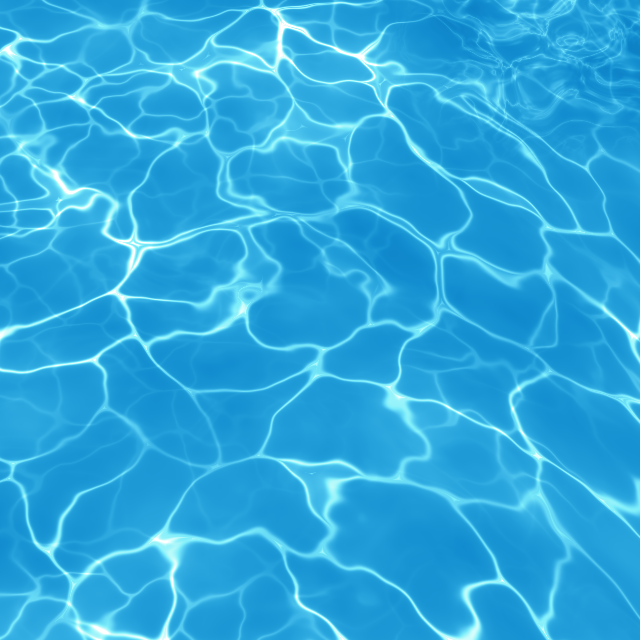
A WebGL 1 fragment shader for this texture:

```glsl
precision highp float;
// Sunlit pool water: a web of light caustics over blue, seen slightly from above.
// Warped Voronoi borders form the bright lines, which swell in places into
// filled sheets; a finer faint web, wisps and a choppy corner add the detail.

#define SCALE 5.2        // main cells across the canvas
#define PERSPECTIVE 0.35 // shrinking of the cells towards the top
#define WARP 0.75        // waviness of the lines
#define LINE_WIDTH 0.027 // core half width, in cells
#define GLOW_WIDTH 0.085 // halo half width, in cells
#define SHEET_WIDTH 0.13 // largest half width of a filled sheet
#define ROUNDING 24.0    // higher gives sharper cell corners
#define BASE_TONE 0.62   // mean tone of the open water
#define FINE_WEB 1.25    // strength of the faint web

uniform vec2 u_resolution;

float hash(vec2 p) {
  vec3 q = fract(p.xyx * vec3(0.1031, 0.1030, 0.0973));
  q += dot(q, q.yzx + 33.33);
  return fract((q.x + q.y) * q.z);
}

vec2 hash2(vec2 p) {
  return vec2(hash(p), hash(p + 57.3));
}

float noise(vec2 p) {
  vec2 i = floor(p), f = fract(p);
  f = f * f * f * (f * (f * 6.0 - 15.0) + 10.0);
  return mix(mix(hash(i), hash(i + vec2(1, 0)), f.x),
             mix(hash(i + vec2(0, 1)), hash(i + vec2(1, 1)), f.x), f.y);
}

vec2 noise2(vec2 p) {
  return vec2(noise(p), noise(p + vec2(31.7, 12.9))) - 0.5;
}

float fbm(vec2 p) {
  float sum = 0.0, amp = 0.53;
  for (int i = 0; i < 4; i++) {
    sum += amp * noise(p);
    p = mat2(1.6, 1.2, -1.2, 1.6) * p + 7.1;
    amp *= 0.5;
  }
  return sum;
}

float ridge(float n) {
  return pow(1.0 - abs(2.0 * n - 1.0), 6.0);
}

vec2 warp(vec2 p) {
  return p + WARP * (noise2(p * 0.9) + 0.42 * noise2(p.yx * 2.1 + 4.0)
                     + 0.12 * noise2(p * 5.0 + 9.0));
}

// Smoothed distance to the cell border; negative where borders meet.
float webDistance(vec2 p) {
  vec2 cell = floor(p), f = fract(p), nearCell = vec2(0), nearPoint = vec2(0);
  float best = 8.0;
  for (int j = -1; j <= 1; j++)
  for (int i = -1; i <= 1; i++) {
    vec2 g = vec2(i, j);
    vec2 r = g + 0.1 + 0.8 * hash2(cell + g) - f;
    float d = dot(r, r);
    if (d < best) { best = d; nearCell = g; nearPoint = r; }
  }
  float sum = 0.0;
  for (int j = -2; j <= 2; j++)
  for (int i = -2; i <= 2; i++) {
    vec2 g = nearCell + vec2(i, j);
    vec2 r = g + 0.1 + 0.8 * hash2(cell + g) - f;
    vec2 across = r - nearPoint;
    if (dot(across, across) > 0.0001)
      sum += exp(-ROUNDING * dot(0.5 * (r + nearPoint), normalize(across)));
  }
  return -log(max(sum, 1e-12)) / ROUNDING;
}

// Tone to colour, from deep blue (-1) to white (6).
vec3 waterColor(float t) {
  vec3 c = mix(vec3(0.03, 0.47, 0.74), vec3(0.07, 0.55, 0.81), clamp(t + 1.0, 0.0, 1.0));
  c = mix(c, vec3(0.13, 0.62, 0.85), clamp(t, 0.0, 1.0));
  c = mix(c, vec3(0.22, 0.70, 0.90), clamp(t - 1.0, 0.0, 1.0));
  c = mix(c, vec3(0.35, 0.81, 0.95), clamp(t - 2.0, 0.0, 1.0));
  c = mix(c, vec3(0.49, 0.93, 0.98), clamp(t - 3.0, 0.0, 1.0));
  c = mix(c, vec3(0.72, 0.98, 0.98), clamp(t - 4.0, 0.0, 1.0));
  return mix(c, vec3(1.0), clamp(t - 5.0, 0.0, 1.0));
}

void main() {
  vec2 uv = gl_FragCoord.xy / u_resolution.y;

  // Perspective, with the lines bending downwards on the right
  vec2 p = vec2(uv.x - 0.5, 1.2 * uv.y) * (1.0 + PERSPECTIVE * uv.y);
  float bend = max(uv.x - 0.4, 0.0);
  p = SCALE * (p + vec2(0.0, 0.9 * bend * bend)) + 20.0;

  float busy = 1.0 - smoothstep(0.1, 0.6, uv.x);
  float chop = 1.0 - smoothstep(0.06, 0.3, length((uv - vec2(0.87, 0.93)) * vec2(1.0, 1.4)));

  // Open water and its soft wisps
  float tone = BASE_TONE + 2.6 * (fbm(p * 0.8 + 3.0) - 0.5);
  vec2 flow = p + 1.2 * noise2(p * 1.3 + 40.0);
  tone += 0.55 * ridge(fbm(flow * vec2(0.9, 1.3))) * noise(p * 0.7);

  // Main web: sheet filling, rim line, halo and glints at the crossings
  float border = webDistance(warp(p));
  float sheet = SHEET_WIDTH * smoothstep(0.6, 0.92, noise(p * 1.1 + 60.0));
  float rim = abs(max(border, 0.0) - sheet);
  float strength = mix(0.35, 1.25, noise(p * 0.9 + 80.0)) * (1.0 - 0.6 * chop);
  float core = exp(-rim * rim / (LINE_WIDTH * LINE_WIDTH));
  float fill = (1.0 - smoothstep(-0.015, 0.015, border - sheet)) * smoothstep(0.0, 0.04, sheet);
  float glint = smoothstep(0.008, 0.03, -border);
  tone += strength * (2.9 * core + 1.1 * exp(-rim / GLOW_WIDTH) + 1.3 * fill + 1.6 * glint);

  // Fine faint web, denser on the left
  float fine = max(webDistance(warp(p * 1.6 + 13.0)), 0.0);
  float cover = smoothstep(0.35, 0.8, noise(p * 0.6 + 9.0)) + 0.5 * busy;
  tone += FINE_WEB * cover * (0.6 * exp(-fine / 0.09) + 0.7 * exp(-fine * fine / 0.0016));

  // Choppy ripples in the upper right
  vec2 ripple = uv * vec2(20.0, 32.0) + 2.2 * noise2(uv * 17.0);
  tone += chop * (2.6 * ridge(fbm(ripple)) - 0.9);

  gl_FragColor = vec4(waterColor(tone), 1.0);
}
```
